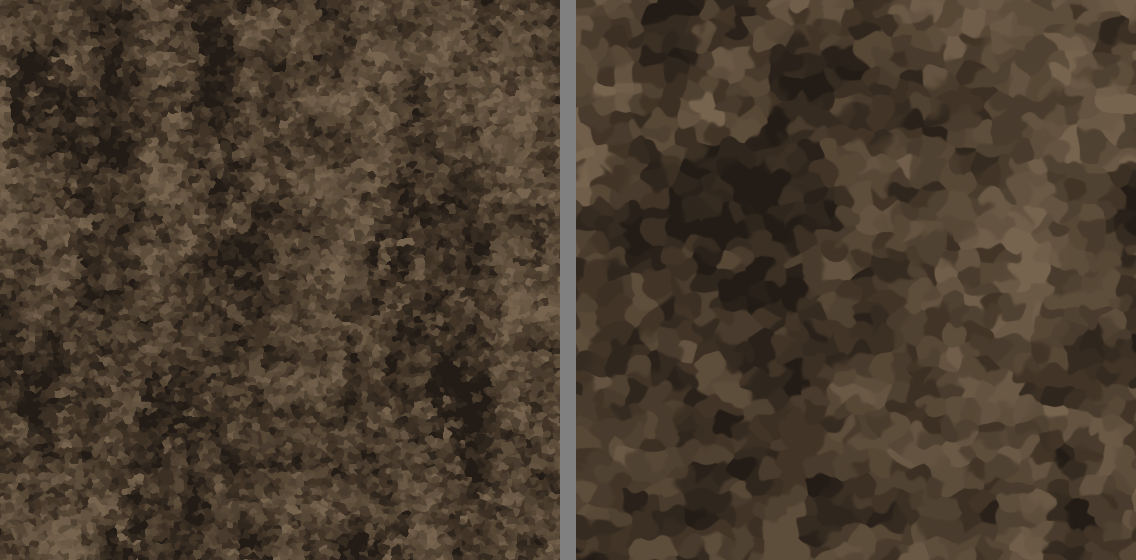
Left, the full canvas; right, a detail of the centre.
A WebGL 2 fragment shader for this texture:

```glsl
#version 300 es
precision highp float;
// Weathered brown bark: small ragged flakes, vertical streaks, dark pits and pale ridges.

uniform vec2 u_resolution;
out vec4 fragColor;

const vec2 FLAKE_GRID = vec2(96.0, 110.0);
const float EDGE_SHARPNESS = 16.0;
const float TONE_LEVELS = 11.0;

vec2 hash2(vec2 p) {
    vec3 q = fract(p.xyx * vec3(0.1031, 0.1030, 0.0973));
    q += dot(q, q.yzx + 33.33);
    return fract((q.xx + q.yz) * q.zy);
}

vec2 gradientAt(vec2 cell) {
    float angle = 6.2832 * hash2(cell).x;
    return vec2(cos(angle), sin(angle));
}

float gradientNoise(vec2 p) {
    vec2 i = floor(p);
    vec2 f = p - i;
    vec2 w = f * f * f * (f * (f * 6.0 - 15.0) + 10.0);
    float a = dot(gradientAt(i), f);
    float b = dot(gradientAt(i + vec2(1.0, 0.0)), f - vec2(1.0, 0.0));
    float c = dot(gradientAt(i + vec2(0.0, 1.0)), f - vec2(0.0, 1.0));
    float d = dot(gradientAt(i + 1.0), f - 1.0);
    return mix(mix(a, b, w.x), mix(c, d, w.x), w.y);
}

// Noise with separate horizontal and vertical frequency; seed picks a pattern.
float layer(vec2 p, vec2 frequency, float seed) {
    return gradientNoise(p * frequency + seed * vec2(17.3, 29.7));
}

// Brightness of the bark at a point, 0 dark to 1 pale.
float barkTone(vec2 p, float grain) {
    float streaks = 1.7 * layer(p, vec2(11.0, 1.3), 1.0);
    float blotches = 1.6 * layer(p, vec2(5.0, 3.5), 2.0);
    float clumps = 2.0 * layer(p, vec2(17.0, 14.0), 3.0);
    float crumbs = 2.5 * layer(p, vec2(42.0, 52.0), 4.0);
    float z = streaks + blotches + clumps + crumbs + 1.4 * (grain - 0.5);

    // Dark pits in vertical bands, holding a few pale chips
    float pit = smoothstep(0.17, 0.36, layer(p, vec2(8.0, 3.6), 5.0));
    float chip = smoothstep(0.24, 0.32, layer(p, vec2(36.0, 34.0), 6.0));
    z += pit * (2.6 * chip - 1.3);

    // Short pale ridges, nearly level
    vec2 tilted = vec2(p.x, p.y - 0.12 * p.x);
    float ridge = smoothstep(0.29, 0.38, layer(tilted, vec2(20.0, 62.0), 7.0));
    float ridgeZone = smoothstep(-0.1, 0.25, layer(p, vec2(4.0, 4.0), 8.0));
    z += 1.5 * ridge * ridgeZone;

    return clamp(0.46 + 0.3 * z, -0.05, 1.08);
}

vec3 barkColor(float tone) {
    vec3 pitBrown = vec3(0.16, 0.13, 0.10);
    vec3 darkBrown = vec3(0.25, 0.20, 0.15);
    vec3 midBrown = vec3(0.35, 0.29, 0.22);
    vec3 paleBrown = vec3(0.44, 0.37, 0.29);
    float t = tone * 3.0;
    vec3 color = mix(pitBrown, darkBrown, min(t, 1.0));
    color = mix(color, midBrown, clamp(t - 1.0, 0.0, 1.0));
    return mix(color, paleBrown, max(t - 2.0, 0.0));
}

// Flat-toned cells blended only along their borders.
float flakeTone(vec2 p, vec2 grid) {
    vec2 q = p * grid;
    vec2 base = floor(q);
    float total = 0.0;
    float weightSum = 0.0;
    for (int y = -1; y <= 1; y++) {
        for (int x = -1; x <= 1; x++) {
            vec2 cell = base + vec2(x, y);
            vec2 center = cell + 0.1 + 0.8 * hash2(cell + 41.0);
            vec2 offset = center - q;
            float weight = exp(-EDGE_SHARPNESS * dot(offset, offset));
            float tone = barkTone(center / grid, hash2(cell + 83.0).y);
            total += weight * floor(tone * TONE_LEVELS + 0.5) / TONE_LEVELS;
            weightSum += weight;
        }
    }
    return total / weightSum;
}

void main() {
    vec2 p = gl_FragCoord.xy / u_resolution.y;

    // Ragged flake outlines
    vec2 wobble = vec2(layer(p, vec2(85.0), 9.0), layer(p, vec2(85.0), 10.0));
    float tone = flakeTone(p + 0.008 * wobble, FLAKE_GRID);

    fragColor = vec4(barkColor(tone), 1.0);
}
```
